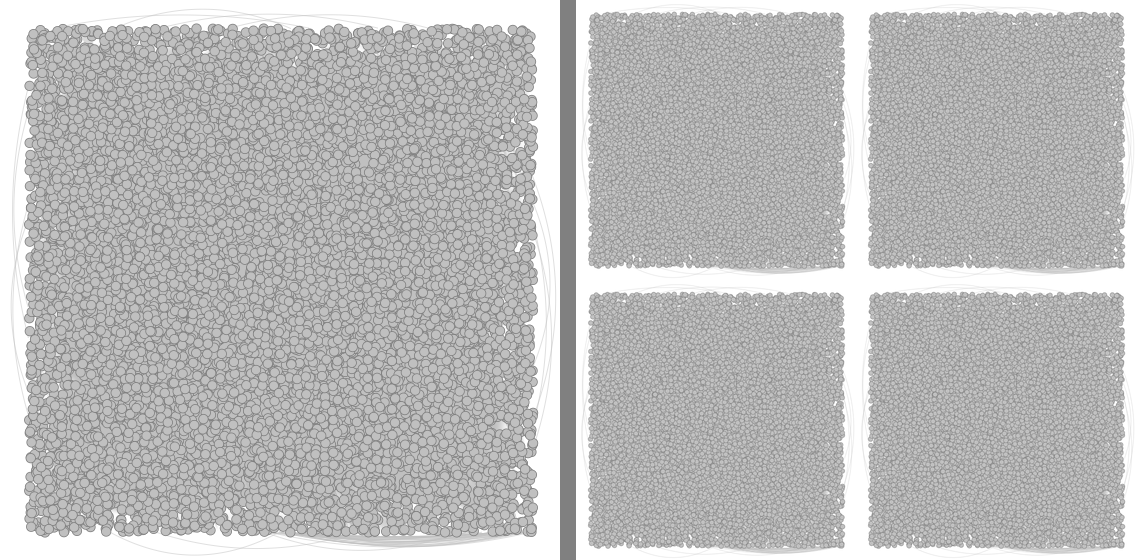
Left, the tile; right, the same tile 2 across and 2 down.
A WebGL 2 fragment shader for this pattern:

```glsl
#version 300 es
precision highp float;

uniform vec2 u_resolution;
out vec4 fragColor;

const vec3 FILL = vec3(0.753);
const vec3 OUTLINE = vec3(0.495);

vec2 hash2(vec2 cell, float seed) {
    uvec3 v = uvec3(ivec3(vec3(cell, seed)));
    v = v * 1664525u + 1013904223u;
    for (int i = 0; i < 2; i++) {
        v.x += v.y * v.z;
        v.y += v.z * v.x;
        v.z += v.x * v.y;
        v ^= v >> 16u;
    }
    return vec2(v.xy >> 8u) / 16777216.0;
}

float cornerSlope(vec2 cell, vec2 offset, vec2 period) {
    float angle = 6.2832 * hash2(mod(cell, period), 99.0).x;
    return dot(vec2(cos(angle), sin(angle)), offset);
}

// Gradient noise that wraps after the given number of cells
float noise(vec2 p, vec2 period) {
    vec2 i = floor(p), f = p - i;
    vec2 u = f * f * (3.0 - 2.0 * f), e = vec2(1, 0);
    float low = mix(cornerSlope(i, f, period), cornerSlope(i + e, f - e, period), u.x);
    float high = mix(cornerSlope(i + e.yx, f - e.yx, period), cornerSlope(i + 1.0, f - 1.0, period), u.x);
    return mix(low, high, u.y);
}

float coverage(float dist, float pixel) {
    return clamp(0.5 - dist / pixel, 0.0, 1.0);
}

// Thin parabolic strand rising from y = 0
float strand(vec2 q, float centre, float halfSpan, float height, float pixel) {
    float t = (q.x - centre) / halfSpan;
    float slope = 2.0 * height * t / halfSpan;
    float dist = abs(q.y - height * (1.0 - t * t)) / sqrt(1.0 + slope * slope);
    float width = max(0.0009, pixel);
    return coverage(dist - 0.5 * width, pixel) * min(1.0, 0.0009 / pixel) * step(abs(t), 1.05);
}

// Loose strands bulging into the margin, with a dense bundle at the bottom
vec3 drawStrands(vec3 colour, vec2 p, float pixel) {
    vec2 s = 0.5 - p;
    for (int side = 0; side < 4; side++) {
        vec2 q = vec2(s.x + 0.5, s.y - 0.452);
        int count = side == 0 ? 36 : 4;
        for (int i = 0; i < count; i++) {
            vec2 a = hash2(vec2(side, i), 40.0), b = hash2(vec2(side, i), 41.0);
            bool bundled = side == 0 && i > 2;
            float centre = bundled ? 0.26 + 0.07 * a.x : 0.32 + 0.36 * a.x;
            float halfSpan = bundled ? 0.14 + 0.08 * a.y : 0.14 + 0.1 * a.y;
            float height = bundled ? 0.006 + 0.02 * b.x : 0.012 + 0.03 * b.x;
            colour = mix(colour, FILL, strand(q, centre, halfSpan, height, pixel));
        }
        s = vec2(-s.y, s.x);
    }
    return colour;
}

// Grey web below the discs, thinning out towards the border
vec3 drawWeb(vec3 colour, vec2 p) {
    vec2 fromCentre = abs(p - 0.5);
    float depth = 0.45 - max(fromCentre.x, fromCentre.y);
    float patches = noise(p * 24.0, vec2(24));
    float threads = noise(vec2(120.0 * p.x + 40.0 * p.y, 8.0 * p.y), vec2(40, 8));
    float density = smoothstep(0.02, 0.08, depth + 0.07 * patches);
    density += 0.6 * smoothstep(0.05, 0.3, threads) * smoothstep(0.0, 0.02, depth);
    return mix(colour, FILL, min(density, 1.0));
}

// Outlined discs heaped up in layers of jittered cells
vec3 drawDiscs(vec3 colour, vec2 p, float pixel) {
    vec2 g = (p - vec2(0.052, 0.049)) / 0.9 * 33.0;
    vec2 base = floor(g - 0.5);
    for (int layer = 0; layer < 8; layer++) {
        for (int k = 0; k < 4; k++) {
            vec2 cell = base + vec2(k & 1, k >> 1);
            if (any(lessThan(cell, vec2(0))) || any(greaterThan(cell, vec2(32)))) continue;
            vec2 centre = cell + hash2(cell, float(layer));
            float dist = length(g - centre) * 0.9 / 33.0;
            colour = mix(colour, OUTLINE, coverage(dist - 0.0091, pixel));
            colour = mix(colour, FILL, coverage(dist - 0.0077, pixel));
        }
    }
    return colour;
}

void main() {
    vec2 p = fract(gl_FragCoord.xy / u_resolution);
    float pixel = 1.0 / min(u_resolution.x, u_resolution.y);
    vec3 colour = drawStrands(vec3(1), p, pixel);
    colour = drawWeb(colour, p);
    colour = drawDiscs(colour, p, pixel);
    fragColor = vec4(colour, 1);
}
```
